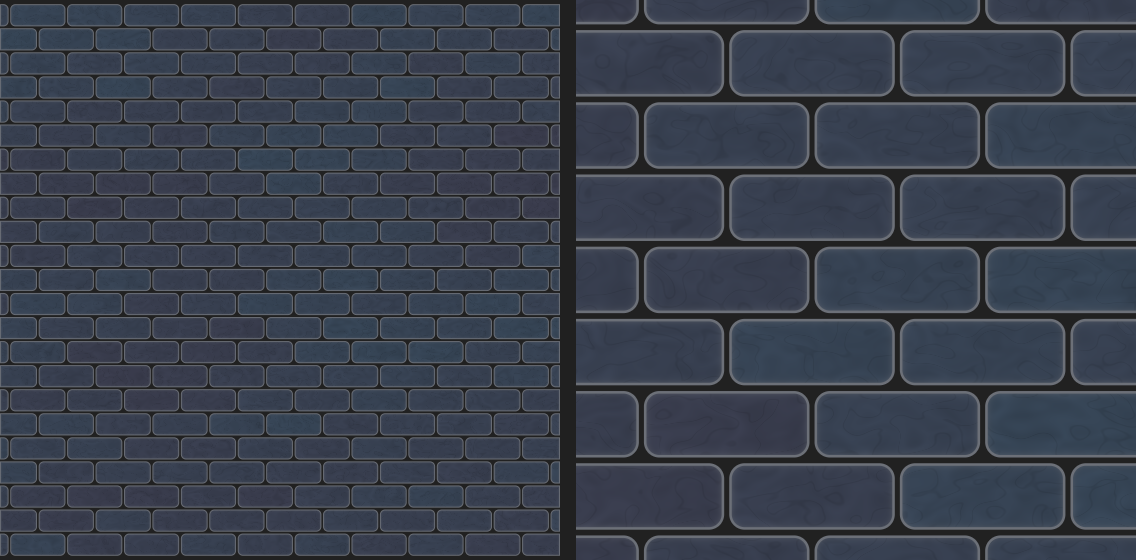
Left: the whole. Right: its middle third, enlarged.
This texture is drawn by a WebGL 2 fragment shader. Its source:

```glsl
#version 300 es
precision highp float;
// Slate-blue brick wall in running bond, with pale rounded rims and faint marbling.

uniform vec2 u_resolution;
out vec4 outColor;

// Layout, in fractions of the canvas
const float ROWS = 23.0;
const vec2 CELL = vec2(0.10156, 0.04297);
const vec2 WALL_START = vec2(0.0168, 0.0059);
const vec2 GAP = vec2(0.0030, 0.0034);
const float CORNER_RADIUS = 0.0092;
const float RIM_WIDTH = 0.0015;
const float GLOW_WIDTH = 0.0016;

// Colours
const vec3 MORTAR = vec3(0.128, 0.128, 0.130);
const vec3 BRICK_BLUE = vec3(0.208, 0.265, 0.330);
const vec3 BRICK_VIOLET = vec3(0.222, 0.230, 0.295);
const vec3 RIM = vec3(0.425, 0.440, 0.470);

// Strength of the wear
const float MARBLE_CONTRAST = 0.10;
const float VEIN_DEPTH = 0.07;
const float GLOW_STRENGTH = 0.30;

float hash(vec2 p) {
  vec3 q = fract(vec3(p.xyx) * 0.1031);
  q += dot(q, q.yzx + 33.33);
  return fract((q.x + q.y) * q.z);
}

vec2 gradient(vec2 cell) {
  float angle = 6.2832 * hash(cell + 57.0);
  return vec2(cos(angle), sin(angle));
}

float gradientNoise(vec2 p) {
  vec2 i = floor(p), f = fract(p);
  vec2 u = f * f * f * (f * (f * 6.0 - 15.0) + 10.0);
  float a = dot(gradient(i), f);
  float b = dot(gradient(i + vec2(1, 0)), f - vec2(1, 0));
  float c = dot(gradient(i + vec2(0, 1)), f - vec2(0, 1));
  float d = dot(gradient(i + vec2(1, 1)), f - vec2(1, 1));
  return mix(mix(a, b, u.x), mix(c, d, u.x), u.y);
}

float roundedBox(vec2 p, vec2 halfSize, float radius) {
  vec2 q = abs(p) - halfSize + radius;
  return length(max(q, 0.0)) + min(max(q.x, q.y), 0.0) - radius;
}

// Share of a pixel that lies inside the shape
float coverage(float dist, float pixel) {
  return clamp(0.5 - dist / pixel, 0.0, 1.0);
}

// Brightness factor of the stone: warped patches crossed by thin dark veins
float marble(vec2 p, vec2 id) {
  vec2 q = p * vec2(38.0, 60.0) + id * 7.3;
  vec2 warp = vec2(gradientNoise(q + 11.0), gradientNoise(q + 47.0));
  float patches = gradientNoise(q * 0.9 + 2.2 * warp);
  float vein = abs(gradientNoise(q * 0.7 + 1.6 * warp.yx + 83.0));
  return 1.0 + MARBLE_CONTRAST * patches
             - VEIN_DEPTH * (1.0 - smoothstep(0.0, 0.06, vein));
}

// Hue drifts slowly over the wall and jumps a little from brick to brick
vec3 brickColor(vec2 id, vec2 p, vec2 local) {
  float drift = gradientNoise(id * vec2(0.31, 0.17) + 5.0);
  float tint = clamp(0.5 + 0.75 * drift + 0.6 * (hash(id) - 0.5), 0.0, 1.0);
  float shade = 1.0 - 0.05 * local.x / CELL.x;
  return mix(BRICK_BLUE, BRICK_VIOLET, tint) * shade * marble(p, id);
}

void main() {
  vec2 p = gl_FragCoord.xy / u_resolution;
  float pixel = 1.0 / min(u_resolution.x, u_resolution.y);

  // Running bond: every other row moves by half a brick
  vec2 grid = (p - WALL_START) / CELL;
  float row = floor(grid.y);
  grid.x -= 0.5 * mod(row, 2.0);
  vec2 id = vec2(floor(grid.x), row);
  vec2 local = (fract(grid) - 0.5) * CELL;

  // Brick outline, cut straight at the sides of the canvas
  float dist = roundedBox(local, 0.5 * (CELL - GAP), CORNER_RADIUS);
  dist = max(dist, abs(p.x - 0.5) - 0.5);
  float inWall = step(0.0, row) * step(row, ROWS - 1.0);
  float body = coverage(dist, pixel) * inWall;
  float rim = body - coverage(dist + RIM_WIDTH, pixel) * inWall;

  // Stone, soft inner glow, mortar and rim
  float glow = GLOW_STRENGTH * exp(min(dist + RIM_WIDTH, 0.0) / GLOW_WIDTH);
  vec3 stone = mix(brickColor(id, p, local), RIM, glow);
  vec3 color = mix(MORTAR, stone, body);
  color += rim * (RIM - stone);

  outColor = vec4(color, 1.0);
}
```
